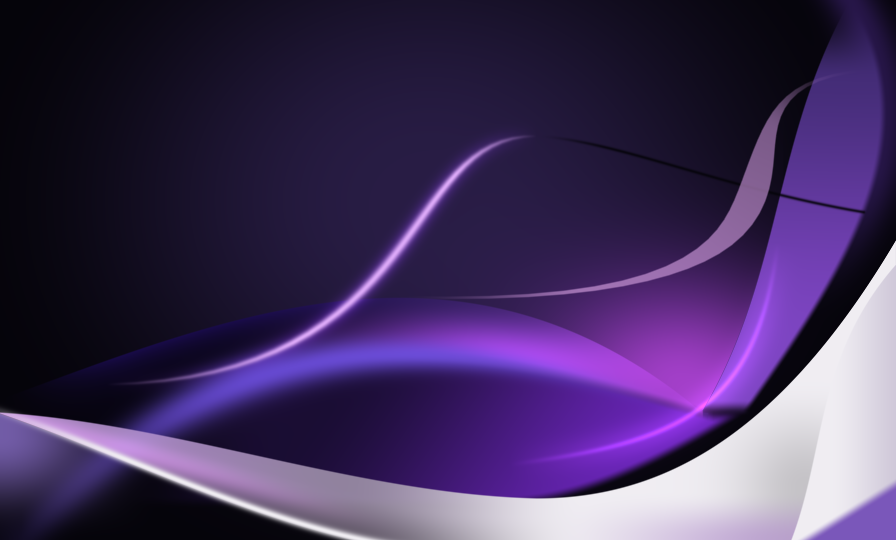
Write a Shadertoy shader that draws this background.

```glsl
// Flowing violet veils, fine glowing strands and a white silk ribbon on a dark backdrop.
#define NIGHT vec3(.02, .015, .04)
#define INDIGO vec3(.155, .11, .265)
#define VIOLET vec3(.4, .14, .7)
#define BLUE_GLOW vec3(.43, .31, .88)
#define MAGENTA vec3(.7, .27, .86)
#define LILAC vec3(.7, .57, .8)
#define SILK vec3(.94, .93, .95)
#define ASPECT 1.67
#define STEPS 32

float pixel;

float ramp(float a, float b, float x) {
  float t = clamp((x - a) / (b - a), 0., 1.);
  return t * t * (3. - 2. * t);
}

// Cubic height profile over the interval from..to
float arc(float x, float from, float to, vec4 h) {
  float t = clamp((x - from) / (to - from), 0., 1.), s = 1. - t;
  return dot(h, vec4(s * s * s, 3. * s * s * t, 3. * s * t * t, t * t * t));
}

// Antialiased step: one where d is positive
float inside(float d) { return ramp(-pixel, pixel, d); }

float bell(float d, float width) { return exp(-d * d / (width * width)); }

// Distance to a Bezier strand and the parameter of its nearest point
vec2 strand(vec2 p, vec2 a, vec2 b, vec2 c, vec2 d) {
  vec2 nearest = vec2(9., 0.), start = a;
  for (int i = 1; i <= STEPS; i++) {
    float t = float(i) / float(STEPS), s = 1. - t;
    vec2 end = s * s * s * a + 3. * s * t * (s * b + t * c) + t * t * t * d;
    vec2 along = end - start;
    float k = clamp(dot(p - start, along) / dot(along, along), 0., 1.);
    float dist = length(p - start - k * along);
    if (dist < nearest.x) nearest = vec2(dist, t + (k - 1.) / float(STEPS));
    start = end;
  }
  return nearest;
}

// Translucent violet layers behind the silk
vec3 veils(vec3 col, vec2 p) {
  float hump = arc(p.x, 0., 1.31, vec4(.26, .42, .6, .235));
  float crest = arc(p.x, .04, 1.33, vec4(0, .47, .36, .23));
  float belly = arc(p.x, .95, 1.4, vec4(.07, .08, .16, .25));
  float wingLeft = arc(p.y, .24, 1., vec4(1.31, 1.46, 1.44, 1.585));
  float wingRight = arc(p.y, .24, 1., vec4(1.39, 1.57, 1.74, 1.585));
  float above = ramp(-.015, .012, p.y - crest);

  // Lower body, from dusk at the left to violet at the right
  float body = (1. - above) * ramp(-.012, .012, p.y - belly) * inside(1.39 - p.x);
  float warmth = ramp(.55, 1.25, p.x + .7 * (.2 - p.y));
  col = mix(col, mix(vec3(.1, .05, .2), VIOLET, warmth), body * ramp(.2, .55, p.x));

  // Hump with a deep blue rim fading into a dark lens
  float depth = hump - p.y;
  float hill = inside(depth) * above * inside(1.32 - p.x);
  vec3 lens = vec3(.02, .012, .05) + vec3(.08, .03, .26) * exp(-max(depth, 0.) / .035);
  vec3 bloom = mix(vec3(.2, .12, .38), vec3(.5, .22, .73), ramp(0., .09, depth));
  col = mix(col, mix(lens, bloom, ramp(.4, .95, p.x)), hill * ramp(0., .25, p.x) * .9);

  // Magenta haze gathering at the fold
  float haze = bell(p.x - 1.27, .3) * bell(p.y - .29, .22);
  float hazeMask = above * inside(wingLeft - p.x) * inside(1.46 - p.x);
  col = mix(col, mix(vec3(.42, .2, .66), MAGENTA, haze), haze * hazeMask * .9);
  col += MAGENTA * .3 * bell(p.x - .98, .24) * bell(p.y - .34, .067) * hill;

  // Tall wing
  float wing = inside(p.x - wingLeft) * ramp(-.008, .008, wingRight - p.x);
  wing *= ramp(.23, .26, p.y) * ramp(1., .85, p.y);
  vec3 wingColor = mix(vec3(.53, .29, .82), vec3(.27, .18, .48), ramp(.35, .95, p.y));
  col = mix(col, wingColor, wing * .92);
  col += vec3(.13, .07, .24) * bell(p.x - wingRight, .05) * ramp(.4, .7, p.y) * (1. - wing);

  // Blue crest and the bright fold line
  float crestWidth = mix(.045, .016, ramp(.2, 1.2, p.x));
  float crestFade = ramp(-.1, .5, p.x) * ramp(1.33, .75, p.x);
  col = mix(col, BLUE_GLOW, bell(p.y - crest, crestWidth) * crestFade * .9);
  vec2 fold = strand(p, vec2(1.45, .55), vec2(1.41, .24), vec2(1.27, .18), vec2(.95, .14));
  float glow = .4 * bell(fold.x, .005) + .22 * bell(fold.x, .03);
  return col + MAGENTA * sin(3.1416 * fold.y) * glow;
}

// Fine strands sweeping over the backdrop
vec3 strands(vec3 col, vec2 p) {
  vec2 dark = strand(p, vec2(1, .748), vec2(1.15, .74), vec2(1.35, .65), vec2(1.61, .607));
  col = mix(col, NIGHT, bell(dark.x, .003) * ramp(0., .3, dark.y) * .85);
  vec2 sash = strand(p, vec2(.74, .45), vec2(1.75, .42), vec2(1.2, .84), vec2(1.62, .87));
  float width = .002 + .025 * bell(sash.y - .5, .22);
  float fade = ramp(0., .15, sash.y) * ramp(1., .7, sash.y) * mix(.85, .55, sash.y);
  col = mix(col, vec3(.72, .53, .78), inside(width - sash.x) * fade);
  vec2 swan = strand(p, vec2(.2, .288), vec2(.81, .3), vec2(.74, .75), vec2(1, .748));
  float swell = sin(3.1416 * swan.y);
  col += VIOLET * .45 * swell * bell(swan.x, .018);
  float core = bell(swan.x, .0025 + .0055 * swell) * min(1., swell * 1.4);
  return mix(col, vec3(.86, .66, .97), core);
}

// White silk ribbon with its folded leaf
vec3 silk(vec3 col, vec2 p) {
  float top = p.x < 1. ? arc(p.x, 0., 1., vec4(.236, .215, .085, .077))
    : arc(p.x, 1., ASPECT, vec4(.077, .077, .18, .555));
  float hem = arc(p.x, 0., 1., vec4(.234, .12, -.07, -.02));
  float under = ramp(0., .19, p.y) * ramp(.3, 0., p.x) * inside(hem - p.y);
  col = mix(col, vec3(.52, .42, .76), under * .85);

  // Cloth shading
  float depth = clamp((top - p.y) / max(top - hem, .01), 0., 1.);
  vec3 cloth = mix(LILAC, vec3(.62, .57, .66), ramp(.25, .7, p.x));
  cloth *= 1. - .3 * ramp(.1, .5, p.x) * ramp(.3, .9, depth);
  cloth += vec3(.18, .08, .18) * bell(p.y - .235 + .29 * p.x, .022) * ramp(.8, .3, p.x);
  cloth = mix(cloth, SILK, ramp(.65, 1.1, p.x));
  cloth *= 1. - .18 * bell(p.x - 1.5, .12) * ramp(.3, .1, p.y);
  cloth = mix(cloth, LILAC, ramp(.09, 0., p.y) * ramp(1., 1.45, p.x) * .7);

  // Leaf and violet corner
  float leaf = inside(p.x - arc(p.y, 0., .51, vec4(1.475, 1.54, 1.52, 1.67)));
  cloth = mix(cloth, mix(SILK, vec3(.8, .77, .84), ramp(1.54, 1.7, p.x)), leaf);
  float corner = ramp(-.012, .012, .104 - .62 * (ASPECT - p.x) - p.y);
  cloth = mix(cloth, vec3(.48, .34, .73), corner);

  float ribbon = inside(top - p.y) * inside(p.y - hem);
  col = mix(col, cloth, ribbon * mix(.88, 1., ramp(.6, 1., p.x)));
  float hemLine = bell(p.y - hem - .004, .008) * ramp(1., .7, p.x);
  return mix(col, SILK, hemLine * ramp(-.1, .25, p.x));
}

void mainImage(out vec4 fragColor, in vec2 fragCoord) {
  vec2 p = fragCoord / iResolution.xy * vec2(ASPECT, 1);
  pixel = 1. / iResolution.y;
  float vignette = length((p - vec2(.8, .63)) * vec2(1, 1.2));
  vec3 col = mix(INDIGO, NIGHT, ramp(.08, .88, vignette));
  col = silk(strands(veils(col, p), p), p);
  fragColor = vec4(clamp(col, 0., 1.), 1);
}
```
